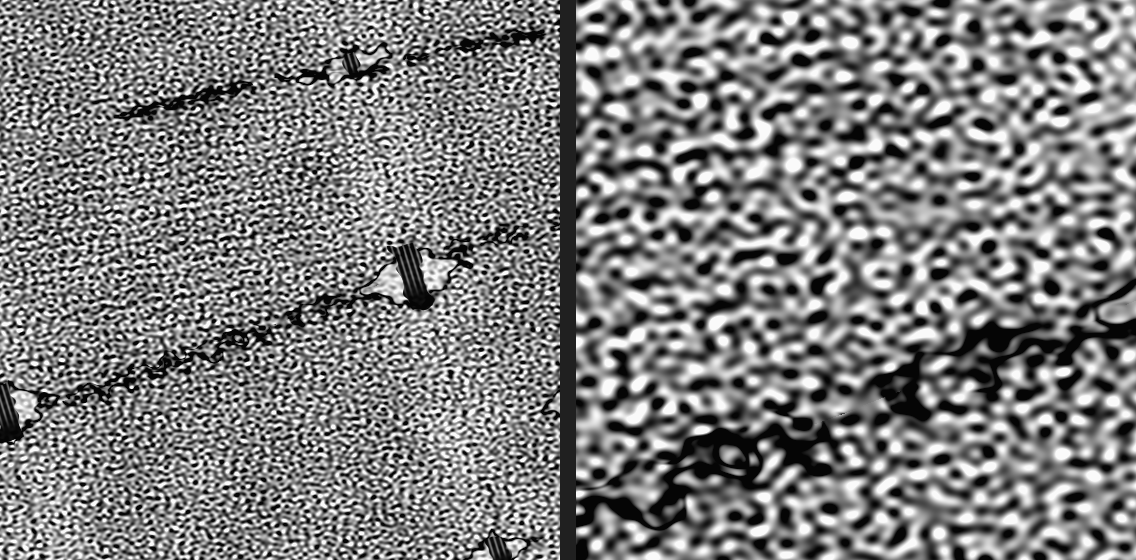
Left, the full canvas; right, a detail of the centre.
A Shadertoy shader for this texture:

```glsl
const float PI = 3.14159265;
const float GRAIN_ANGLE = 0.17;
const float NODE_ANGLE = 0.3;

float hash(float n) {
    return fract(sin(n * 12.99 + 4.1) * 4375.85);
}

// Coordinates of v in a frame turned by angle
vec2 turned(vec2 v, float angle) {
    vec2 axis = vec2(cos(angle), sin(angle));
    return vec2(dot(v, axis), dot(v, vec2(-axis.y, axis.x)));
}

// Layered sines in all directions, limited to a frequency band, deviation 1
float waves(vec2 p, float low, float high, int count, float seed) {
    float sum = 0.0;
    for (int i = 0; i < count; i++) {
        float k = float(i) + seed;
        float angle = PI * (float(i) + hash(k)) / float(count);
        float freq = mix(low, high, hash(k + 71.3));
        vec2 dir = vec2(cos(angle), sin(angle));
        sum += sin(2.0 * PI * (freq * dot(p, dir) + hash(k + 37.7)));
    }
    return sum * sqrt(2.0 / float(count));
}

float bell(float x, float width) {
    return exp(-x * x / (width * width));
}

float fill(float d) {
    return 1.0 - smoothstep(-0.0015, 0.0015, d);
}

// Pale diagonal band with a thin dark crease
float band(vec2 p, float startX, float wobble) {
    float x = p.x - startX - 0.32 * (1.0 - p.y);
    float crease = bell(x + 0.002 * wobble, 0.005) + 0.5 * bell(x - 0.035 + 0.003 * wobble, 0.004);
    return 0.13 * bell(x, 0.085) - 0.24 * crease;
}

// Broken dark tube between two points: soft shade and two wavy walls
float seam(vec2 p, vec2 a, vec2 b, float width, float wobble, float gaps) {
    vec2 span = b - a;
    float t = clamp(dot(p - a, span) / dot(span, span), 0.0, 1.0);
    vec2 away = p - a - span * t;
    float side = sign(span.x * away.y - span.y * away.x) * length(away);
    side += 0.4 * width * wobble;
    float walls = bell(abs(side) - 0.5 * width, 0.0032);
    float shade = bell(side, width);
    return (0.65 * walls + 0.25 * shade) * smoothstep(-1.3, 0.2, gaps);
}

// White wings with a black outline around a ribbed black plug
float node(float tone, vec2 p, vec2 centre, vec2 wing, vec2 plug, float wobble) {
    vec2 q = turned(p - centre, NODE_ANGLE);
    vec2 s = abs(q) / wing;
    float edge = (pow(s.x, 0.8) + s.y - 1.0) * wing.y * 0.8 + 0.004 * wobble;
    tone = mix(tone, 0.78 + 0.45 * (tone - 0.5), fill(edge));
    tone -= 0.85 * bell(edge, 0.0035);
    vec2 box = abs(q) - plug;
    float core = max(box.x, box.y) + 0.003 * wobble;
    float ribs = pow(0.5 + 0.5 * cos(q.x * 620.0), 2.0);
    ribs *= smoothstep(-0.7 * plug.y, 0.1 * plug.y, q.y);
    return mix(tone, 0.42 * ribs + 0.12 * (tone - 0.5), fill(core));
}

void mainImage(out vec4 fragColor, in vec2 fragCoord) {
    vec2 p = fragCoord / iResolution.xy;
    vec2 g = turned(p, GRAIN_ANGLE);
    float slow = waves(p, 4.0, 11.0, 10, 5.0);
    float wobble = waves(p, 18.0, 48.0, 14, 90.0);
    float gaps = waves(p, 12.0, 30.0, 12, 160.0);

    // Fine grain, stretched along the rows
    float grain = waves(g * vec2(0.74, 1.0), 50.0, 118.0, 44, 220.0);
    float tone = 0.51 + 0.275 * grain + 0.025 * slow;

    // Ruled rows, clearest left of the middle
    float clarity = 0.3 + 0.9 * bell(length((p - vec2(0.3, 0.57)) / vec2(0.36, 0.24)), 1.0);
    float rows = sin(2.0 * PI * (46.0 * g.y + 0.13 * slow + 0.07 * wobble));
    tone += 0.17 * clarity * rows;

    tone += band(p, 0.592, wobble) + band(p, -0.24, wobble);

    // Upper seam, then lower seam
    tone -= seam(p, vec2(0.215, 0.792), vec2(0.443, 0.846), 0.010, wobble, gaps + 0.9);
    tone -= seam(p, vec2(0.500, 0.862), vec2(0.700, 0.880), 0.008, wobble, gaps);
    tone -= seam(p, vec2(0.730, 0.895), vec2(1.000, 0.950), 0.009, wobble, gaps + 0.2);
    tone -= seam(p, vec2(0.130, 0.290), vec2(0.475, 0.414), 0.019, wobble, gaps + 0.4);
    tone -= seam(p, vec2(0.527, 0.434), vec2(0.660, 0.485), 0.016, wobble, gaps);
    tone -= seam(p, vec2(0.800, 0.550), vec2(1.020, 0.605), 0.018, wobble, gaps - 0.5);

    // Nodes where seams meet the bands
    tone = node(tone, p, vec2(0.628, 0.883), vec2(0.080, 0.030), vec2(0.012, 0.024), wobble);
    tone = node(tone, p, vec2(0.737, 0.505), vec2(0.100, 0.058), vec2(0.021, 0.060), wobble);
    tone = node(tone, p, vec2(0.008, 0.262), vec2(0.090, 0.062), vec2(0.021, 0.050), wobble);
    tone = node(tone, p, vec2(0.890, 0.015), vec2(0.065, 0.034), vec2(0.017, 0.026), wobble);
    tone = node(tone, p, vec2(1.035, 0.285), vec2(0.065, 0.055), vec2(0.010, 0.030), wobble);

    fragColor = vec4(vec3(clamp(tone, 0.02, 0.98)), 1.0);
}
```
